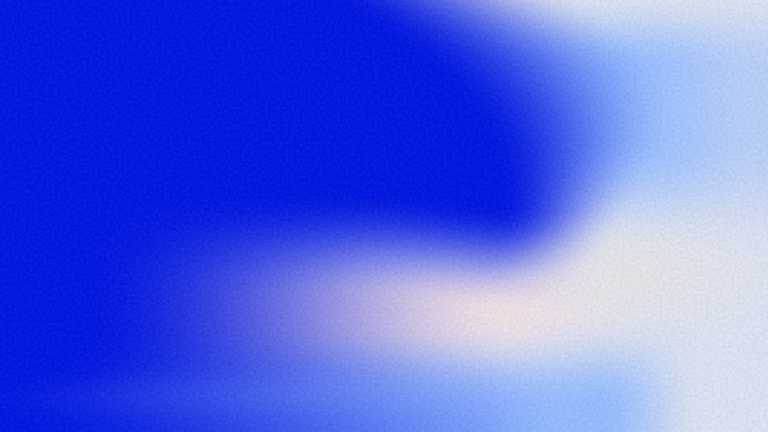
This background is drawn by a WebGL 2 fragment shader. Its source:

```glsl
#version 300 es
precision highp float;
// Soft, grainy blend of deep blue with a sky-pale right side and a warm low band of light.

#define DEEP_BLUE vec3(0.015, 0.100, 0.870)
#define SKY       vec3(0.580, 0.730, 0.985)
#define PALE      vec3(0.850, 0.875, 0.935)
#define PEACH     vec3(0.935, 0.870, 0.885)
#define IVORY     vec3(0.890, 0.880, 0.895)
#define BEND_Y      0.66
#define BAND_Y      0.29
#define GRAIN_CELLS 150.0
#define GRAIN_AMOUNT 0.045

uniform vec2 u_resolution;
out vec4 fragColor;

vec2 hashGradient(vec2 cell) {
    vec3 h = fract(cell.xyx * vec3(0.1031, 0.1030, 0.0973));
    h += dot(h, h.yzx + 33.33);
    float angle = 6.28318 * fract((h.x + h.y) * h.z);
    return vec2(cos(angle), sin(angle));
}

float gradientNoise(vec2 p) {
    vec2 i = floor(p), f = p - i;
    vec2 w = f * f * f * (f * (f * 6.0 - 15.0) + 10.0);
    vec2 e = vec2(0.0, 1.0);
    float bottom = mix(dot(hashGradient(i), f),
                       dot(hashGradient(i + e.yx), f - e.yx), w.x);
    float top = mix(dot(hashGradient(i + e.xy), f - e.xy),
                    dot(hashGradient(i + e.yy), f - e.yy), w.x);
    return mix(bottom, top, w.y);
}

float bell(vec2 d) { return exp(-dot(d, d)); }

// Falls smoothly from one to zero between lo and hi
float fall(float lo, float hi, float x) { return 1.0 - smoothstep(lo, hi, x); }

// Light entering from the right behind a bent edge
float sideLight(vec2 p) {
    float d = max(p.y, 0.35) - BEND_Y;
    float center = 0.75 - (d > 0.0 ? 1.3 : 0.6) * d * d;
    float blur = mix(0.08, 0.17, smoothstep(0.4, 1.0, p.y));
    return smoothstep(center - blur, center + blur, p.x);
}

// Light under the blue mass, fading out to the left
float lowLight(vec2 p) {
    float low = fall(0.0, 0.25, p.y);
    float start = 0.1 - 0.08 * low - 0.1 * bell(vec2((p.y - 0.08) / 0.05, 0.0));
    float ramp = smoothstep(start, mix(0.68, 0.85, low), p.x);
    float top = 0.56 - 0.035 * smoothstep(0.45, 0.7, p.x);
    return ramp * fall(top - 0.25, top, p.y);
}

// Colour of the light: sky, paler fringes, then warm accents
vec3 lightColor(vec2 p) {
    float upper = smoothstep(0.84, 1.02, p.y);
    float middle = fall(0.4, 0.68, p.y);
    float right = 0.5 * smoothstep(0.8, 1.0, p.x);
    float pool = fall(0.06, 0.28, p.y) * fall(0.78, 0.92, p.x);
    float pale = 1.0 - (1.0 - upper) * (1.0 - middle) * (1.0 - right);
    vec3 color = mix(SKY, PALE, pale * (1.0 - pool));
    float ivory = bell((p - vec2(0.82, 0.37)) / vec2(0.14, 0.11));
    float warm = bell(vec2((p.y - BAND_Y) / 0.11, 0.0)) * fall(0.6, 0.88, p.x);
    color = mix(color, IVORY, 0.8 * ivory);
    return mix(color, PEACH, warm);
}

void main() {
    vec2 p = gl_FragCoord.xy / u_resolution;
    float light = 1.0 - (1.0 - sideLight(p)) * (1.0 - lowLight(p));
    vec3 color = mix(DEEP_BLUE, lightColor(p), light);

    // Fine film grain
    vec2 grainPoint = p * vec2(u_resolution.x / u_resolution.y, 1.0) * GRAIN_CELLS;
    color += GRAIN_AMOUNT * gradientNoise(grainPoint);
    fragColor = vec4(clamp(color, 0.0, 1.0), 1.0);
}
```
